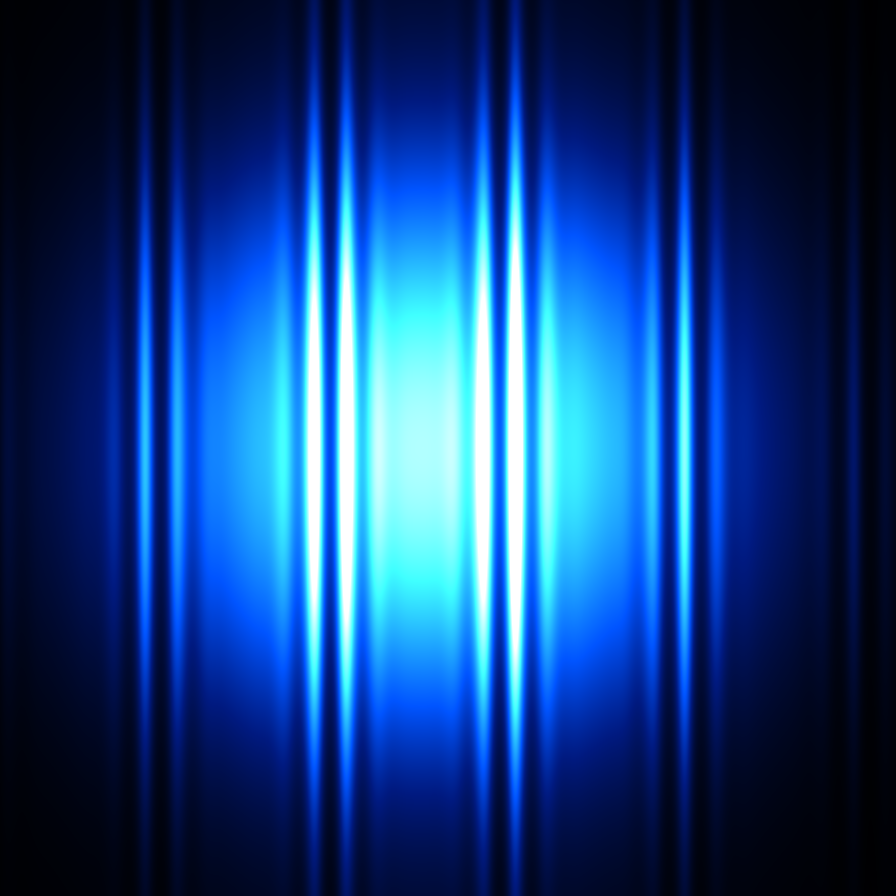
This background is drawn by a Shadertoy shader. Its source:

```glsl
// Soft blue-white glow crossed by vertical bands of interference fringes.

const float TAU = 6.2831853;

// Bell curve of height one.
float bell(float d, float sigma) {
    return exp(-d * d / (2.0 * sigma * sigma));
}

// Signed distance to the nearest member of an evenly spaced row.
float repeatDistance(float x, float start, float period) {
    return mod(x - start + 0.5 * period, period) - 0.5 * period;
}

// Round glow with a faint vertical tail.
float glow(vec2 p, vec2 center, float radius, float tail) {
    vec2 d = p - center;
    return bell(d.x, radius) * mix(bell(d.y, radius), 1.0, tail);
}

// Fine wave confined to wider packets; its exponent keeps bright lines sharp.
float fringes(float x, float contrast) {
    float wave = cos(TAU * (x - 0.1614) / 0.03768);
    float packet = bell(repeatDistance(x, 0.3685, 0.198), 0.027);
    return exp(contrast * wave * packet);
}

// Linear fraction of the way from a to b.
float stepUp(float a, float b, float x) {
    return clamp((x - a) / (b - a), 0.0, 1.0);
}

// Black, navy, blue, cyan and white in order of light energy.
vec3 lightRamp(float energy) {
    const vec3 navy = vec3(0.0, 0.10, 0.50);
    const vec3 blue = vec3(0.0, 0.33, 1.0);
    const vec3 cyan = vec3(0.25, 1.0, 1.0);
    vec3 color = navy * stepUp(0.0, 0.5, energy);
    color = mix(color, blue, stepUp(0.5, 1.0, energy));
    color = mix(color, cyan, stepUp(1.0, 2.0, energy));
    return mix(color, vec3(1.0), stepUp(2.0, 3.0, energy));
}

void mainImage(out vec4 fragColor, in vec2 fragCoord) {
    vec2 uv = fragCoord / iResolution.xy;
    float energy = 2.6 * glow(uv, vec2(0.485, 0.5), 0.202, 0.04);
    energy *= fringes(uv.x, 0.88);
    fragColor = vec4(lightRamp(energy), 1.0);
}
```
